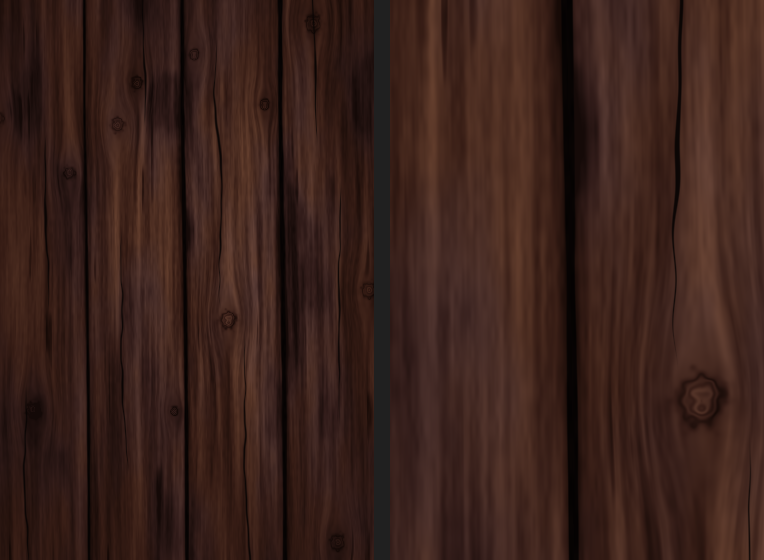
Left, the full canvas; right, a detail of the centre.
A WebGL 1 fragment shader for this texture:

```glsl
precision highp float;
// Four dark weathered planks standing side by side, split by black seams.
// Stretched noise makes the grain, which bends around knots; tapered cracks
// and short slits add wear, and a soft pool of light darkens the borders.
uniform vec2 u_resolution;

// Lengths are in canvas widths
const float PITCH = 0.262;        // plank width
const float FIRST_SEAM = 0.238;   // first seam at the bottom edge
const float LEAN = 0.014;         // sideways drift of seams over the height
const float SEAM_HALF = 0.0042;
const float CRACK_HALF = 0.0030;
const float KNOT_RADIUS = 0.017;
const float BASE_TONE = 0.55;
const vec2 LIGHT_CENTER = vec2(0.58, 0.55);
const vec2 LIGHT_SPREAD = vec2(0.42, 0.43);
const float LIGHT_MIN = 0.56;
const float LIGHT_MAX = 1.34;

const vec3 SEAM_BLACK = vec3(0.025, 0.012, 0.010);
const vec3 DEEP = vec3(0.07, 0.03, 0.02);
const vec3 UMBER = vec3(0.20, 0.11, 0.09);
const vec3 PALE = vec3(0.40, 0.27, 0.22);
const vec3 WARM_TINT = vec3(1.05, 0.99, 0.88);
const vec3 COOL_TINT = vec3(0.96, 0.98, 1.10);

float hash(vec2 p) {
  p = fract(p * vec2(0.1031, 0.1130));
  p += dot(p, p.yx + 33.33);
  return fract((p.x + p.y) * p.x * 47.0);
}

float noise(vec2 p) {
  vec2 i = floor(p), f = fract(p);
  f = f * f * (3.0 - 2.0 * f);
  return mix(mix(hash(i), hash(i + vec2(1.0, 0.0)), f.x),
             mix(hash(i + vec2(0.0, 1.0)), hash(i + 1.0), f.x), f.y);
}

float fbm(vec2 p) {
  float sum = 0.0, amp = 0.533;
  for (int i = 0; i < 4; i++) {
    sum += amp * noise(p);
    p = p * 2.03 + 17.3;
    amp *= 0.5;
  }
  return sum;
}

// Coverage of a line with the given distance and half width
float lineMask(float d, float halfWidth, float blur) {
  return 1.0 - smoothstep(halfWidth - blur, halfWidth + blur, d);
}

vec3 woodRamp(float t) {
  vec3 c = mix(DEEP, UMBER, clamp(t / 0.4, 0.0, 1.0));
  return mix(c, PALE, clamp((t - 0.4) / 0.6, 0.0, 1.1));
}

void main() {
  vec2 uv = gl_FragCoord.xy / u_resolution;
  float height = u_resolution.y / u_resolution.x;
  float px = 1.0 / u_resolution.x;
  float y = uv.y * height;

  // Plank index and position across the plank
  float wobble = 0.004 * (noise(vec2(y * 5.0, 3.0)) - 0.5);
  float s = (uv.x + LEAN * uv.y - FIRST_SEAM + wobble) / PITCH + 1.0;
  float plank = floor(s);
  float x = (s - plank) * PITCH;
  float seed = plank * 37.0 + 11.0;

  // Knots push the grain aside and leave a ringed, dark-rimmed core
  float bend = 0.0, knotShade = 0.0;
  for (int k = 0; k < 3; k++) {
    float fk = float(k);
    float rnd = hash(vec2(seed, fk * 7.0 + 2.0));
    float side = clamp(fract(0.84 + 0.5 * plank + 0.6 * fk), 0.12, 0.88);
    float level = fract(0.70 + 0.07 * plank + 0.545 * fk + 0.1 * (rnd - 0.5));
    vec2 d = vec2(x - side * PITCH, y - level * height);
    float size = KNOT_RADIUS * (0.65 + 0.6 * rnd);
    float r = length(d * vec2(1.0, 0.85)) / size;
    r += 0.5 * (noise(d * 130.0 + seed) - 0.5);
    bend += d.x * 0.85 * exp(-dot(d * d, vec2(0.16, 0.045)) / (size * size));
    float rim = exp(-pow((r - 0.85) * 3.5, 2.0));
    float core = 1.0 - smoothstep(0.7, 1.1, r);
    knotShade += 0.22 * rim + core * (0.05 + 0.10 * sin(r * 16.0));
    knotShade += 0.10 * exp(-r * r * 0.2);
  }

  // Grain, from broad streaks to fine fibres
  float g = x - bend + 0.014 * (noise(vec2(x * 9.0 + seed, y * 2.2)) - 0.5);
  float broad = fbm(vec2(g * 15.0 + seed, y * 1.3));
  float streak = fbm(vec2(g * 60.0 + seed, y * 2.6));
  float fibre = noise(vec2(g * 190.0 + seed, y * 8.0));
  float speck = noise(vec2(g * 280.0 + seed, y * 60.0));
  float tone = BASE_TONE + 0.55 * (broad - 0.5) + 0.70 * (streak - 0.5)
             + 0.17 * (fibre - 0.5) + 0.09 * (speck - 0.5);
  tone += 0.08 * (hash(vec2(seed, 5.0)) - 0.5) - knotShade;

  // Short slits and worn dark patches
  float slit = smoothstep(0.78, 0.95, noise(vec2(g * 85.0 + seed, y * 5.0)));
  tone -= 0.32 * slit * smoothstep(0.40, 0.65, noise(vec2(g * 18.0, y * 3.0 + seed)));
  float stain = fbm(vec2(x * 9.0 + seed, y * 3.2));
  tone -= 0.22 * smoothstep(0.55, 0.75, stain);

  // Long cracks, staggered from plank to plank
  float crack = 0.0;
  for (int k = 0; k < 2; k++) {
    float fk = float(k);
    float rnd = hash(vec2(seed + 3.0, fk * 5.0 + 9.0));
    float level = fract(0.6 + 0.77 * plank + 0.55 * fk) * height;
    float along = (y - level) / (height * (0.14 + 0.15 * rnd));
    float taper = max(1.0 - along * along, 0.0);
    float path = mix(0.60, 0.36, mod(plank + fk, 2.0)) * PITCH;
    path += 0.020 * (noise(vec2(y * 4.0, seed + fk)) - 0.5);
    path += 0.005 * (noise(vec2(y * 24.0, seed + fk)) - 0.5);
    float w = CRACK_HALF * taper * (0.35 + 0.8 * noise(vec2(y * 13.0, seed)));
    float d = abs(x - path);
    crack = max(crack, lineMask(d, w, px) * smoothstep(0.0, 0.35, taper));
    tone -= 0.12 * taper * exp(-d / 0.006);
  }

  // Seams with soft shade on the plank edges
  float seam = floor(s + 0.5);
  float edge = abs(s - seam) * PITCH;
  float gap = SEAM_HALF * (0.5 + 0.28 * seam) * (0.8 + 0.4 * noise(vec2(y * 16.0, seam)));
  tone -= 0.30 * exp(-max(edge - gap, 0.0) / 0.007);

  // Light, tint and dark openings
  vec2 away = (uv - LIGHT_CENTER) / LIGHT_SPREAD;
  float light = mix(LIGHT_MIN, LIGHT_MAX, exp(-dot(away, away)));
  vec3 color = woodRamp(max(tone, 0.04) * light);
  color *= mix(WARM_TINT, COOL_TINT, smoothstep(0.30, 0.70, stain));
  color = mix(color, SEAM_BLACK, 0.9 * crack);
  color = mix(color, SEAM_BLACK * (0.6 + 0.8 * speck), lineMask(edge, gap, px));
  gl_FragColor = vec4(color, 1.0);
}
```
